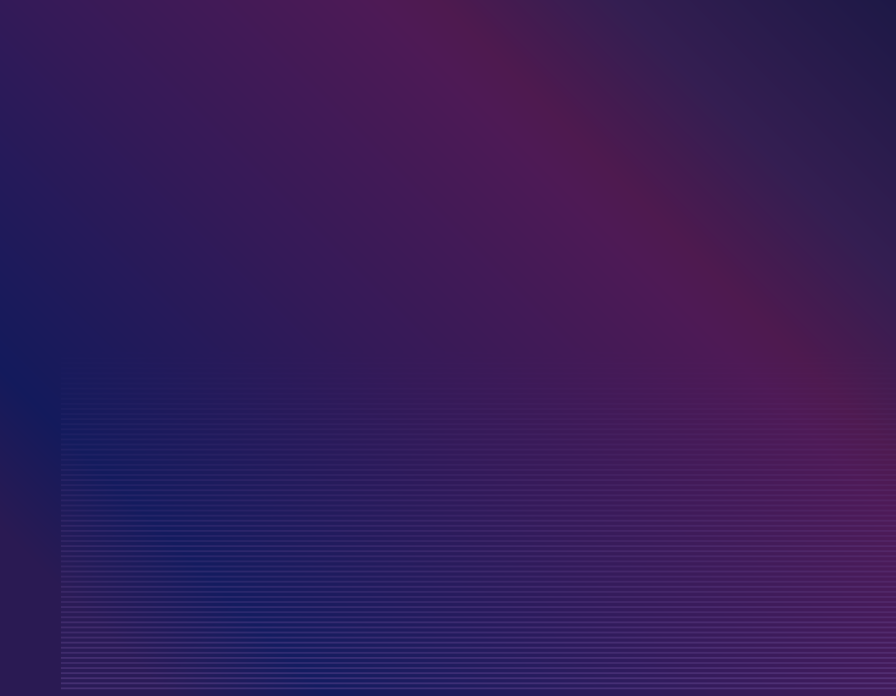
Give the GLSL for this background, as a Shadertoy shader.

```glsl
const vec3 CORNER_PLUM = vec3(0.165, 0.100, 0.325);
const vec3 DEEP_BLUE   = vec3(0.075, 0.102, 0.360);
const vec3 VIOLET      = vec3(0.205, 0.100, 0.345);
const vec3 MAGENTA     = vec3(0.305, 0.100, 0.335);
const vec3 RIDGE_WINE  = vec3(0.305, 0.100, 0.310);
const vec3 DUSK        = vec3(0.205, 0.118, 0.320);
const vec3 NIGHT       = vec3(0.115, 0.095, 0.275);
const vec3 LINE_LILAC  = vec3(0.420, 0.290, 0.580);

// Linear progress of x between two stops
float ramp(float from, float to, float x) {
    return clamp((x - from) / (to - from), 0.0, 1.0);
}

// Colour along the diagonal, from lower left to upper right
vec3 diagonalGradient(float d) {
    vec3 color = mix(CORNER_PLUM, DEEP_BLUE, ramp(-0.76, -0.53, d));
    color = mix(color, VIOLET, ramp(-0.53, 0.03, d));
    color = mix(color, MAGENTA, ramp(0.03, 0.54, d));
    color = mix(color, RIDGE_WINE, ramp(0.54, 0.63, d));
    color = mix(color, DUSK, ramp(0.63, 0.88, d));
    return mix(color, NIGHT, ramp(0.88, 1.28, d));
}

// Antialiased coverage of a repeated thin horizontal line
float scanLines(float y, float period, float width, float pixel) {
    float distanceToLine = abs(fract(y / period) - 0.5) * period;
    float coverage = clamp((0.5 * width - distanceToLine) / pixel + 0.5, 0.0, 1.0);
    return mix(coverage, width / period, smoothstep(0.4, 0.8, pixel / period));
}

// Soft-edged panel open to the right and the top
float panelMask(vec2 p, vec2 corner, float pixel) {
    vec2 inside = clamp((p - corner) / pixel + 0.5, 0.0, 1.0);
    return inside.x * inside.y;
}

// Small repeatable variation per line
float hash(float n) {
    return fract(sin(n * 12.99) * 4375.85);
}

void mainImage(out vec4 fragColor, in vec2 fragCoord) {
    vec2 p = fragCoord / iResolution.y;
    float aspect = iResolution.x / iResolution.y;
    float pixel = 1.0 / iResolution.y;

    // Diagonal backdrop
    float diagonal = p.x * 1.284 / aspect + p.y - 1.0;
    vec3 color = diagonalGradient(diagonal);

    // Fine lines fading upward
    float period = 0.0073;
    float fade = 1.0 - ramp(0.0, 0.5, p.y);
    float panel = panelMask(p, vec2(0.068 * aspect, 0.009), pixel);
    float lines = scanLines(p.y, period, 0.0026, pixel);
    float strength = mix(0.85, 1.15, hash(floor(p.y / period)));
    color = mix(color, LINE_LILAC, panel * lines * fade * strength * 0.38);

    // Faint cool wash behind the lines
    color += vec3(0.0, 0.008, 0.018) * panel * fade;

    fragColor = vec4(color, 1.0);
}
```
